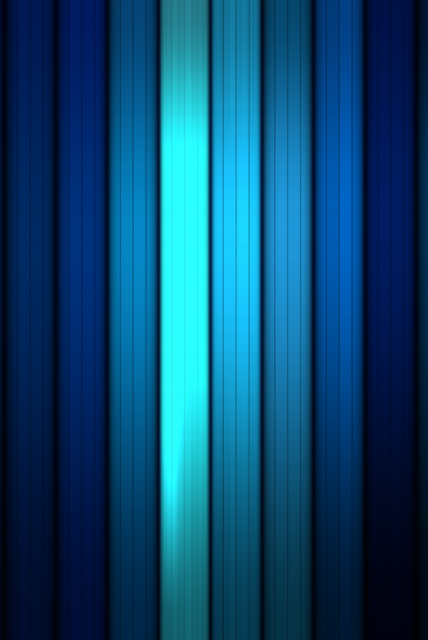
This background is drawn by a Shadertoy shader. Its source:

```glsl
// Tall blue and cyan panels of grooved planks, lit by a soft glow above the middle.

const float PANEL_WIDTH = 0.1203;
const float FIRST_SEAM = 0.0105;
const int BRIGHT_PANEL = 3;
const vec3 SEAM_TINT = vec3(0.08, 0.20, 0.36);

// Panel colours at the top edge, at the glow and at the bottom edge
const vec3 TOP[9] = vec3[9](
    vec3(0.00, 0.10, 0.34), vec3(0.00, 0.10, 0.37), vec3(0.02, 0.26, 0.45),
    vec3(0.14, 0.48, 0.54), vec3(0.07, 0.45, 0.59), vec3(0.02, 0.28, 0.43),
    vec3(0.01, 0.24, 0.50), vec3(0.00, 0.07, 0.29), vec3(0.00, 0.08, 0.20));
const vec3 GLOW[9] = vec3[9](
    vec3(0.00, 0.17, 0.40), vec3(0.00, 0.19, 0.48), vec3(0.02, 0.52, 0.76),
    vec3(0.17, 1.14, 1.17), vec3(0.10, 0.80, 1.04), vec3(0.12, 0.60, 0.86),
    vec3(0.00, 0.38, 0.74), vec3(0.00, 0.11, 0.39), vec3(0.00, 0.20, 0.35));
const vec3 BOTTOM[9] = vec3[9](
    vec3(0.00, 0.05, 0.18), vec3(0.00, 0.05, 0.21), vec3(0.00, 0.15, 0.28),
    vec3(0.07, 0.38, 0.43), vec3(0.02, 0.23, 0.32), vec3(0.02, 0.20, 0.28),
    vec3(0.00, 0.09, 0.19), vec3(0.00, 0.01, 0.07), vec3(0.00, 0.04, 0.09));

float hash(float n) {
    return fract(sin(n * 91.345) * 4375.85);
}

float noise(float x) {
    float cell = floor(x);
    return mix(hash(cell), hash(cell + 1.0), smoothstep(0.0, 1.0, x - cell));
}

float bell(float x, float center, float width) {
    float d = (x - center) / width;
    return exp(-d * d);
}

// Distance from the glow: 0 at its height, 1 at either end of the canvas
float glowDistance(float y, float height) {
    return y > height ? (y - height) / (1.0 - height) : (height - y) / height;
}

// Vertical gradient of one panel
vec3 panelColor(int id, float y, float height, float spread) {
    vec3 far = y > height ? TOP[id] : BOTTOM[id];
    float fade = smoothstep(spread, 1.0, glowDistance(y, height));
    return mix(GLOW[id], far, fade);
}

// Thin dark joints between the four planks of a panel
float plankJoint(float across, float pixel) {
    float plank = across * 4.0;
    float nearest = floor(plank + 0.5);
    float inside = step(0.5, nearest) * step(nearest, 3.5);
    float d = abs(plank - nearest) * PANEL_WIDTH / 4.0;
    return inside * (1.0 - smoothstep(0.0003, 0.0006 + pixel, d));
}

// Blue-tinted seam with a soft shadow on both sides
vec3 seamShade(float across, float core, float halo, float depth) {
    float d = min(across, 1.0 - across) * PANEL_WIDTH;
    vec3 line = mix(vec3(1.0), SEAM_TINT, bell(d, 0.0, core));
    return line * (1.0 - depth * bell(d, 0.0, halo));
}

void mainImage(out vec4 fragColor, in vec2 fragCoord) {
    vec2 uv = fragCoord / iResolution.xy;
    float pixel = 1.0 / iResolution.x;

    // Panel index and position across it
    float column = (uv.x - FIRST_SEAM) / PANEL_WIDTH;
    float across = fract(column);
    int id = clamp(int(floor(column)), 0, 8);
    bool bright = id == BRIGHT_PANEL;
    bool lit = bright || id == BRIGHT_PANEL + 1;
    float glowHeight = 0.63 + 0.012 * float(max(id - 3, 0));
    float away = glowDistance(uv.y, glowHeight);
    vec3 color = panelColor(id, uv.y, glowHeight, bright ? 0.13 : 0.0);

    // Slight tone change from plank to plank
    float plankTone = hash(floor(column * 4.0) + 7.0) - 0.5;
    color *= 1.0 + (bright ? 0.03 : 0.10) * plankTone;

    // Brushed vertical streaks, strongest on the lit panels
    float streak = noise(uv.x * 260.0) + 0.6 * noise(uv.x * 110.0) - 0.8;
    color *= 1.0 + (lit ? 0.12 : 0.03) * smoothstep(0.2, 0.8, away) * streak;

    // Narrow beam reaching down the brightest panel
    if (bright) {
        float reach = smoothstep(0.02, 0.30, uv.y) * (1.0 - smoothstep(0.3, 0.55, uv.y));
        color += vec3(0.05, 0.34, 0.37) * bell(across, 0.23, 0.19) * reach;
    }
    color = min(color, vec3(1.0));

    // Joints, seams and a faint woven grain
    color *= 1.0 - (bright ? 0.06 : 0.25) * plankJoint(across, pixel);
    color *= seamShade(across, lit ? 0.0055 : 0.0065, lit ? 0.010 : 0.018, lit ? 0.25 : 0.40);
    color *= 1.0 + 0.015 * (noise(uv.y * 190.0) - 0.5);

    // Darker outer edges
    color *= 1.0 - 0.25 * bell(uv.x, 0.0, 0.03);
    fragColor = vec4(clamp(color, 0.0, 1.0), 1.0);
}
```
